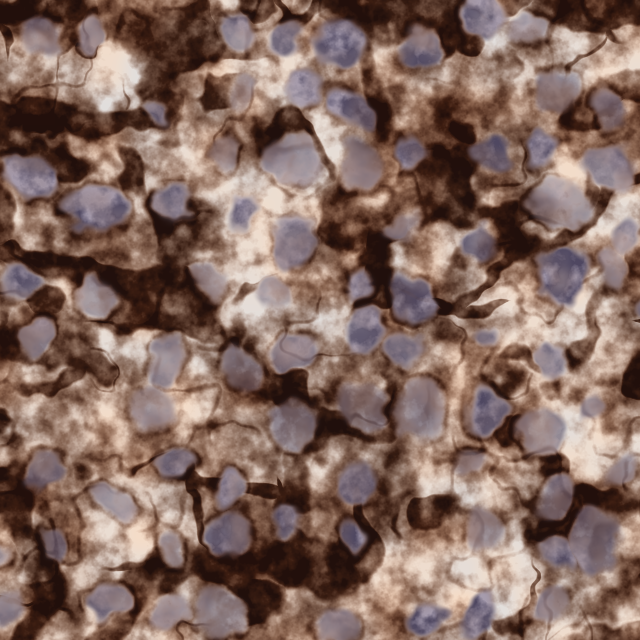
Reproduce this texture procedurally as a WebGL 1 fragment shader.

```glsl
precision highp float;

uniform vec2 u_resolution;

#define CELLS 10.0          // nuclei grid cells across the canvas
#define NUCLEUS_SHARE 0.74  // fraction of cells holding a nucleus
#define PATCH_SCALE 10.0    // size of light and dark tissue areas
#define GRAIN_SCALE 42.0    // size of the fine mottling
#define STAIN_BASE 0.26     // overall brown density
#define PATCH_GAIN 1.45
#define GRAIN_GAIN 1.35
#define RIM_GAIN 0.40
#define WEB_GAIN 0.30
#define STRAND_GAIN 0.66

float hash(vec2 p) {
  vec3 q = fract(p.xyx * 0.1031);
  q += dot(q, q.yzx + 33.33);
  return fract((q.x + q.y) * q.z);
}

vec2 hash2(vec2 p) {
  return vec2(hash(p), hash(p + 71.7));
}

mat2 rotation(float a) {
  float c = cos(a), s = sin(a);
  return mat2(c, s, -s, c);
}

float noise(vec2 p) {
  vec2 i = floor(p), f = fract(p);
  f = f * f * f * (f * (f * 6.0 - 15.0) + 10.0);
  return mix(mix(hash(i), hash(i + vec2(1.0, 0.0)), f.x),
             mix(hash(i + vec2(0.0, 1.0)), hash(i + 1.0), f.x), f.y);
}

float fbm(vec2 p) {
  mat2 turn = rotation(0.65) * 2.03;
  float sum = 0.0, weight = 0.533;
  for (int i = 0; i < 4; i++) {
    sum += weight * noise(p);
    p = turn * p + 17.3;
    weight *= 0.5;
  }
  return sum;
}

// Signed distance to the nearest nucleus (x), in cell units, and its seed (y)
vec2 nuclei(vec2 p) {
  vec2 home = floor(p);
  vec2 nearest = vec2(2.0, 0.0);
  for (int j = -1; j <= 1; j++) {
    for (int i = -1; i <= 1; i++) {
      vec2 cell = home + vec2(float(i), float(j));
      float seed = hash(cell + 5.3);
      if (hash(cell + 41.9) > NUCLEUS_SHARE) continue;
      vec2 center = cell + 0.5 + 0.6 * (hash2(cell) - 0.5);
      float radius = mix(0.27, 0.49, hash(cell + 23.1));
      vec2 q = rotation(6.283 * seed) * (p - center);
      q.y *= mix(1.0, 1.45, hash(cell + 63.7));
      float d = length(q) - radius;
      if (d < nearest.x) nearest = vec2(d, seed);
    }
  }
  return nearest;
}

// Tapering dark fibre along a contour of stretched noise
float strand(vec2 p, float angle, vec2 stretch, float width) {
  vec2 q = rotation(angle) * p * stretch;
  float ridge = abs(noise(q) * 0.8 + noise(q * 2.1 + 9.0) * 0.2 - 0.5);
  float thickness = width * smoothstep(0.42, 0.72, noise(p * 6.0 + stretch));
  return smoothstep(thickness + 0.02, thickness - 0.03, ridge)
       * smoothstep(0.01, 0.05, thickness);
}

vec3 stainColor(float t) {
  vec3 c = mix(vec3(0.92, 0.87, 0.83), vec3(0.84, 0.76, 0.71), clamp(t * 4.0 + 1.0, 0.0, 1.0));
  c = mix(c, vec3(0.68, 0.57, 0.51), clamp(t * 4.0, 0.0, 1.0));
  c = mix(c, vec3(0.53, 0.40, 0.33), clamp(t * 4.0 - 1.0, 0.0, 1.0));
  c = mix(c, vec3(0.38, 0.25, 0.19), clamp(t * 4.0 - 2.0, 0.0, 1.0));
  c = mix(c, vec3(0.23, 0.115, 0.07), clamp(t * 4.0 - 3.0, 0.0, 1.0));
  return mix(c, vec3(0.13, 0.06, 0.045), clamp(t * 3.0 - 3.0, 0.0, 1.0));
}

void main() {
  vec2 uv = gl_FragCoord.xy / min(u_resolution.x, u_resolution.y);

  // Ragged outlines
  vec2 wobble = vec2(noise(uv * 15.0 + 3.0), noise(uv * 15.0 + 37.0)) - 0.5;
  vec2 fray = vec2(noise(uv * 50.0 + 11.0), noise(uv * 50.0 + 59.0)) - 0.5;
  vec2 p = uv + 0.026 * wobble + 0.013 * fray;

  // Tissue density
  float patches = fbm(p * PATCH_SCALE + 4.0) - 0.5;
  float grain = fbm(uv * GRAIN_SCALE + 20.0) - 0.5;
  float stain = STAIN_BASE + PATCH_GAIN * patches + GRAIN_GAIN * grain;

  // Thin web of membranes
  float web = smoothstep(0.11, 0.01, abs(noise(p * 19.0 + 30.0) - 0.5));
  stain += WEB_GAIN * web * smoothstep(0.3, 0.65, noise(uv * 11.0 + 66.0));

  // Nuclei and their brown rims
  vec2 nucleus = nuclei(p * CELLS);
  float inside = smoothstep(0.05, -0.13, nucleus.x);
  float rimOffset = (nucleus.x - 0.03) / 0.07;
  float rim = exp(-rimOffset * rimOffset) * smoothstep(0.25, 0.7, noise(uv * 13.0 + 80.0));
  stain += RIM_GAIN * rim;

  // Fibres and dense clumps
  float fibres = strand(p, 0.12, vec2(3.6, 9.0), 0.12);
  fibres = max(fibres, strand(p + 3.0, -0.65, vec2(4.5, 10.0), 0.09));
  fibres = max(fibres, strand(p + 7.0, 1.3, vec2(5.0, 12.0), 0.08));
  float clumps = smoothstep(0.76, 0.85, noise(p * 15.0 + 50.0));
  float dark = max(fibres, clumps) * (1.0 - 0.88 * inside);
  stain += STRAND_GAIN * dark;

  // Warm and cool drift in the brown
  vec3 color = stainColor(stain);
  color *= mix(vec3(1.05, 0.99, 0.93), vec3(0.96, 1.0, 1.04), noise(uv * 18.0 + 90.0));

  // Mottled blue counterstain
  float chromatin = clamp(0.40 + 2.3 * grain - 0.8 * patches, 0.0, 1.0);
  vec3 blue = mix(vec3(0.31, 0.28, 0.38), vec3(0.65, 0.61, 0.68), chromatin);
  float uptake = mix(0.42, 0.92, fract(nucleus.y * 7.31));
  uptake *= 0.75 + 0.5 * noise(uv * 32.0 + 14.0);
  color = mix(color, blue, clamp(inside * uptake * (1.0 - 0.8 * dark), 0.0, 1.0));

  gl_FragColor = vec4(clamp(color, 0.0, 1.0), 1.0);
}
```
